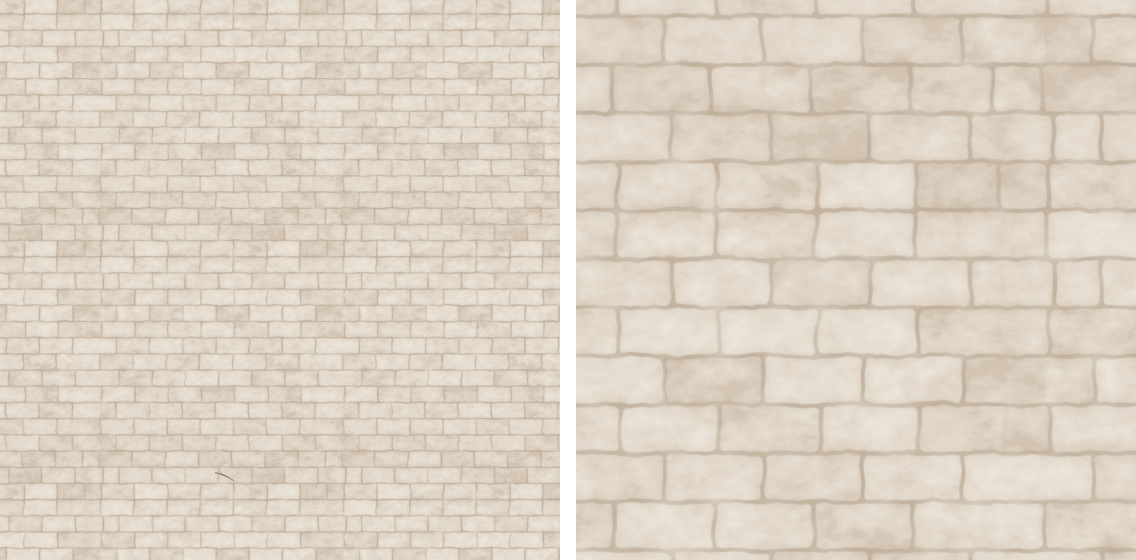
Left, the full canvas; right, a detail of the centre.
Reproduce this texture procedurally as a Shadertoy shader.

```glsl
#define PERIOD 0.4336      // side of one repeating panel, in canvas units
#define ORIGIN vec2(0.535, -0.004)
#define ROWS 15.0          // courses per panel
#define BRICK 0.1366       // common brick length, in panel units
#define WIDE 0.1804        // long brick holding the panel seam
#define SEAM 0.114         // seam position inside the long brick
#define JOINT 0.0028       // half width of a joint, in panel units
#define CORNER 0.009
#define LIGHT vec3(0.912, 0.882, 0.835)
#define MID vec3(0.850, 0.800, 0.738)
#define DARK vec3(0.730, 0.662, 0.580)
#define HAIR vec3(0.50, 0.48, 0.45)

float hash(vec2 p) {
    uvec2 q = uvec2(ivec2(p)) * uvec2(1597334673u, 3812015801u);
    uint n = (q.x ^ q.y) * 1597334673u;
    n = (n ^ (n >> 15)) * 2246822519u;
    return float((n ^ (n >> 13)) & 65535u) / 65535.0;
}

vec2 gradient(vec2 cell, vec2 period) {
    float angle = 6.2832 * hash(mod(cell, period) + 37.0);
    return vec2(cos(angle), sin(angle));
}

// Gradient noise that wraps after "period" cells
float noise(vec2 p, vec2 period) {
    vec2 i = floor(p), f = p - i;
    vec2 w = f * f * f * (f * (f * 6.0 - 15.0) + 10.0);
    vec2 e = vec2(1.0, 0.0);
    float a = dot(gradient(i, period), f);
    float b = dot(gradient(i + e.xy, period), f - e.xy);
    float c = dot(gradient(i + e.yx, period), f - e.yx);
    float d = dot(gradient(i + e.xx, period), f - e.xx);
    return mix(mix(a, b, w.x), mix(c, d, w.x), w.y);
}

float fbm(vec2 p, vec2 frequency) {
    float sum = 0.0, gain = 1.0;
    for (int i = 0; i < 4; i++) {
        sum += gain * noise(p * frequency, frequency);
        frequency *= 2.0;
        gain *= 0.6;
    }
    return sum;
}

float roundedBox(vec2 p, vec2 halfSize, float radius) {
    vec2 q = abs(p) - halfSize + radius;
    return length(max(q, 0.0)) + min(max(q.x, q.y), 0.0) - radius;
}

vec3 brickwork(vec2 panel, float pixel) {
    // Uneven edges
    vec2 p = panel;
    p.x += 0.006 * noise(panel * vec2(12.0, 30.0), vec2(12.0, 30.0));
    p.y += 0.005 * noise(panel * vec2(17.0, 15.0), vec2(17.0, 15.0));
    p.y += 0.0025 * noise(panel * 60.0, vec2(60.0));

    // Course and its running-bond shift
    float course = mod(floor(p.y * ROWS), ROWS);
    float shifted = course > 0.5 ? 1.0 - mod(course, 2.0) : 0.0;
    float x = fract(p.x - 0.07 * shifted - 0.014 * (hash(vec2(course, 91.0)) - 0.5));

    // Brick within the course: one long brick, then six equal ones
    float id = 0.0, left = 0.0, span = WIDE;
    if (x > WIDE) {
        id = 1.0 + floor((x - WIDE) / BRICK);
        left = WIDE + (id - 1.0) * BRICK;
        span = BRICK;
    } else {
        bool beyondSeam = x > SEAM;
        id = beyondSeam ? 7.0 : 0.0;
        if (hash(vec2(course, 57.0)) > 0.6) {
            left = beyondSeam ? SEAM : 0.0;
            span = beyondSeam ? WIDE - SEAM : SEAM;
        }
    }
    vec2 local = vec2(x - left - 0.5 * span, (fract(p.y * ROWS) - 0.5) / ROWS);
    float inset = -roundedBox(local, 0.5 * vec2(span, 1.0 / ROWS), CORNER);

    // Tone of each brick, with stains and fine grain
    float tone = hash(vec2(id + 11.0, course + 5.0));
    float stain = fbm(panel, vec2(14.0, 22.0));
    float grain = fbm(panel + 0.37, vec2(48.0, 60.0));
    float lowCourses = smoothstep(8.0, 12.0, course);
    float wear = 0.08 + 0.75 * tone * tone + 0.18 * lowCourses;
    wear += (0.35 + 0.5 * tone) * stain + 0.28 * grain;
    wear += 0.4 * smoothstep(0.15, 0.55, stain) * tone;
    vec3 color = mix(LIGHT, MID, clamp(wear, -0.2, 1.35));

    // Soft shade toward the edges, then the joint itself
    float fade = clamp(0.75 + 0.7 * noise(panel * 20.0, vec2(20.0)), 0.35, 1.0);
    float shade = exp(-max(inset, 0.0) / 0.007);
    color = mix(color, DARK, 0.34 * shade * fade);
    float blur = max(0.75 * pixel, 0.0015);
    float joint = 1.0 - smoothstep(JOINT - blur, JOINT + blur, inset);
    return mix(color, DARK, 0.72 * joint * fade);
}

// Thin curved fibre, tapered at both ends
float fibre(vec2 uv, float pixel) {
    float s = (uv.x - 0.384) / 0.033;
    float arc = s * (1.0 - s);
    float offset = abs(uv.y - 0.156 + 0.014 * s - 0.008 * arc);
    float width = 0.003 * max(arc, 0.0);
    return step(0.0, arc) * (1.0 - smoothstep(width, width + pixel, offset));
}

void mainImage(out vec4 fragColor, in vec2 fragCoord) {
    vec2 uv = fragCoord / iResolution.xy;
    float pixel = 1.0 / min(iResolution.x, iResolution.y);
    vec2 panel = fract((vec2(uv.x, 1.0 - uv.y) - ORIGIN) / PERIOD);
    vec3 color = brickwork(panel, pixel / PERIOD);
    color = mix(color, HAIR, 0.75 * fibre(uv, pixel));
    fragColor = vec4(color, 1.0);
}
```
